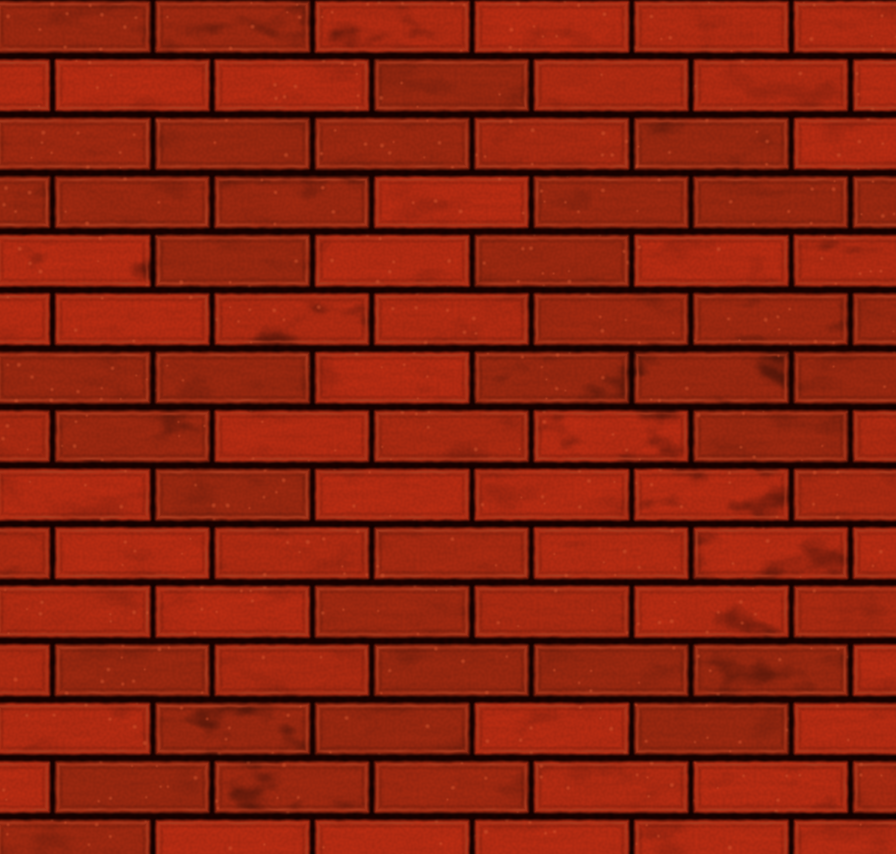
Give the GLSL for this texture, as a Shadertoy shader.

```glsl
// Red running-bond brick wall with dark joints, pale worn rims and small chips.

float hash(vec2 p) {
    vec3 q = fract(p.xyx * vec3(0.1031, 0.1030, 0.0973));
    q += dot(q, q.yzx + 33.33);
    return fract((q.x + q.y) * q.z);
}

vec2 gradient(vec2 cell) {
    float angle = 6.2832 * hash(cell + 71.0);
    return vec2(cos(angle), sin(angle));
}

// Gradient noise, roughly -0.7 to 0.7
float noise(vec2 p) {
    vec2 i = floor(p), f = p - i;
    vec2 u = f * f * f * (f * (f * 6.0 - 15.0) + 10.0);
    vec2 e = vec2(0, 1);
    return mix(mix(dot(gradient(i), f), dot(gradient(i + e.yx), f - e.yx), u.x),
               mix(dot(gradient(i + e), f - e), dot(gradient(i + 1.0), f - 1.0), u.x), u.y);
}

float fbm(vec2 p) {
    float sum = 0.0, amp = 1.0;
    for (int i = 0; i < 3; i++) {
        sum += amp * noise(p);
        p = p * 2.03 + 17.3;
        amp *= 0.5;
    }
    return sum;
}

// Sparse round chips scattered on a jittered grid
float chips(vec2 p, float pixel) {
    vec2 cell = floor(p / 0.2);
    vec2 jitter = 0.25 + 0.5 * vec2(hash(cell + 5.0), hash(cell + 37.0));
    float radius = mix(0.012, 0.032, hash(cell + 91.0));
    float d = length(p - (cell + jitter) * 0.2) - radius;
    return step(0.9, hash(cell + 13.0)) * (1.0 - smoothstep(-0.012 - pixel, 0.012 + pixel, d));
}

void mainImage(out vec4 fragColor, in vec2 fragCoord) {
    vec2 uv = fragCoord / iResolution.xy;
    float pixel = 14.6 / iResolution.y;

    // Rows count down from the top; one row is one unit high, a brick 2.73 wide
    float down = (1.0 - uv.y) * 14.6 + 0.043;
    float row = floor(down);
    float along = uv.x * 5.614 - mix(0.958, 0.329, mod(row, 2.0));
    vec2 brick = vec2(floor(along), row) + 20.0;
    vec2 local = (vec2(fract(along), fract(down)) - 0.5) * vec2(2.73, 1.0);
    vec2 wall = vec2(uv.x * 5.614 * 2.73, down) + 10.0;

    // Depth inside the slightly uneven brick outline
    vec2 q = abs(local) - vec2(1.32, 0.44) + 0.03;
    float depth = 0.03 - length(max(q, 0.0)) - min(max(q.x, q.y), 0.0);
    depth += 0.012 * noise(wall * 6.0);

    // Fired clay: tone per brick, smoky patches, streaks and grain
    float tone = hash(brick);
    vec3 color = mix(vec3(0.585, 0.15, 0.06), vec3(0.695, 0.165, 0.07), smoothstep(0.1, 0.75, tone));
    float smoke = fbm(wall * vec2(0.9, 1.5) + 31.0 * tone);
    float streak = noise(wall * vec2(1.3, 9.0) + 9.0 * tone);
    float sooty = smoothstep(0.75, 0.95, hash(brick + 50.0));
    color *= 1.0 - (0.12 + 0.3 * sooty) * smoothstep(0.05, 0.7, smoke);
    color *= 1.0 + 0.05 * streak + 0.07 * noise(wall * 17.0);

    // Worn rim just inside the edge, broken up by noise
    float rim = exp(-pow((depth - 0.055) / 0.024, 2.0));
    color = mix(color, vec3(0.66, 0.23, 0.12), rim * clamp(0.6 + 0.6 * noise(wall * 3.0), 0.0, 1.0));
    color *= 1.0 - 0.1 * exp(-pow((depth - 0.11) / 0.03, 2.0));

    // Chips
    color = mix(color, vec3(0.82, 0.32, 0.17), 0.55 * chips(wall, pixel));

    // Joints, with a soft shadowed edge
    vec3 mortar = vec3(0.085, 0.004, 0.0) * (1.0 + 0.4 * noise(wall * 12.0));
    float face = smoothstep(-0.03 - 0.5 * pixel, 0.035 + 0.5 * pixel, depth);
    fragColor = vec4(mix(mortar, color, face), 1.0);
}
```
